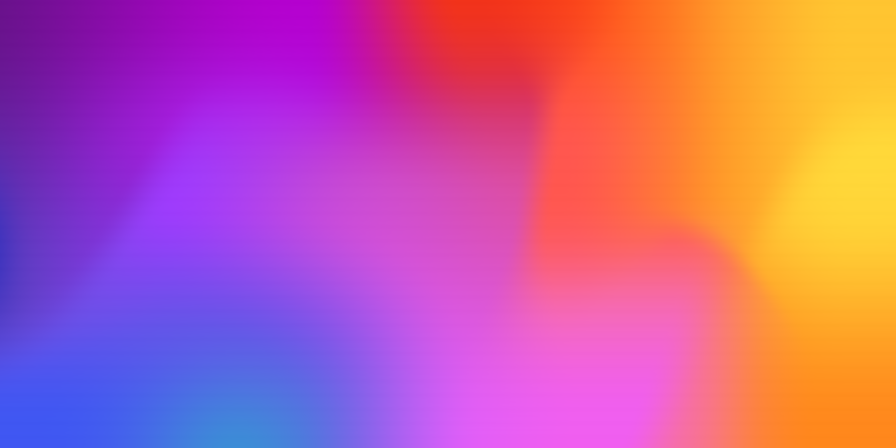
Give the GLSL for this background, as a Shadertoy shader.

```glsl
// Soft mesh gradient: violet and blue waves on the left, coral and gold light on the right.

// Falls smoothly from 1 at lo to 0 at hi.
float fall(float lo, float hi, float v) {
    return 1.0 - smoothstep(lo, hi, v);
}

// Elliptical Gaussian glow.
float glow(vec2 p, vec2 centre, vec2 radius) {
    vec2 q = (p - centre) / radius;
    return exp(-dot(q, q));
}

// Rounded box-like distance, 1 on the rim.
float superEllipse(vec2 p, vec2 centre, vec2 radius) {
    vec2 q = abs(p - centre) / radius;
    return pow(q.x * q.x * q.x + q.y * q.y * q.y, 1.0 / 3.0);
}

// Faint horizontal grain from layered sines.
float rowGrain(float y) {
    return 0.6 * sin(y * 201.0) + 0.4 * sin(y * 402.0 + 1.3);
}

// Dark purple to magenta, then crimson to red.
vec3 upperLeft(vec2 p) {
    vec3 purple = mix(vec3(0.37, 0.08, 0.51), vec3(0.71, 0.0, 0.81), smoothstep(-0.2, 0.7, p.x));
    vec3 dusk = mix(vec3(0.37, 0.25, 0.77), vec3(0.50, 0.23, 0.88), smoothstep(0.0, 0.28, p.x));
    purple = mix(purple, dusk, fall(0.3, 1.0, p.y) * fall(0.2, 0.9, p.x));
    purple = mix(purple, vec3(0.70, 0.15, 0.96), 0.75 * glow(p, vec2(0.56, 0.69), vec2(0.28, 0.17)));
    vec3 red = mix(vec3(0.83, 0.18, 0.37), vec3(0.95, 0.20, 0.10), smoothstep(0.68, 1.02, p.y));
    return mix(purple, red, smoothstep(0.68, 1.1 - 0.25 * (p.y - 0.7), p.x));
}

// Blue-violet to violet to orchid wave.
vec3 waveColour(vec2 p) {
    vec3 c = mix(vec3(0.43, 0.30, 0.88), vec3(0.62, 0.23, 0.99), smoothstep(0.1, 0.4, p.x));
    c = mix(c, vec3(0.80, 0.29, 0.79), smoothstep(0.36, 0.9, p.x));
    c = mix(c, vec3(0.87, 0.30, 0.58), smoothstep(0.8, 1.25, p.x));
    return mix(c, vec3(0.87, 0.37, 0.98), fall(0.0, 0.72, p.y) * smoothstep(0.3, 0.9, p.x));
}

// Coral through orange to gold, with a bright gold fold and a deeper foot.
vec3 warmColour(vec2 p) {
    vec3 coral = mix(vec3(1.0, 0.34, 0.31), vec3(1.0, 0.31, 0.11), smoothstep(0.65, 1.0, p.y));
    vec3 c = mix(coral, vec3(1.0, 0.56, 0.15), smoothstep(1.25, 1.66, p.x));
    c = mix(c, vec3(1.0, 0.77, 0.19), smoothstep(1.48, 1.9, p.x));
    float foldTop = 0.80 - 3.2 * (2.0 - p.x) * (2.0 - p.x);
    float fold = fall(foldTop - 0.14, foldTop + 0.08, p.y);
    c = mix(c, vec3(1.0, 0.86, 0.23), 0.85 * fold * glow(p, vec2(1.94, 0.65), vec2(0.36, 0.27)));
    return mix(c, vec3(1.0, 0.53, 0.11), smoothstep(1.4, 1.7, p.x) * fall(0.02, 0.52, p.y));
}

void mainImage(out vec4 fragColor, in vec2 fragCoord) {
    // Canvas spans 2 by 1.
    vec2 p = fragCoord / iResolution.xy * vec2(2.0, 1.0);

    // Upper left sky and the wave below it, crisper on its left flank
    vec3 colour = upperLeft(p);
    float crest = mix(0.14, 0.71, smoothstep(-0.02, 0.48, p.x));
    float blur = mix(0.09, 0.15, smoothstep(0.25, 0.6, p.x));
    colour = mix(colour, waveColour(p), fall(crest - blur, crest + blur, p.y));

    // Blue hill with a cyan base, and the blue left rim
    float hillHeight = mix(0.32, 0.50, smoothstep(0.0, 0.4, p.x));
    float hill = superEllipse(p, vec2(0.3, 0.0), vec2(0.70, hillHeight));
    vec3 blue = mix(vec3(0.25, 0.34, 0.95), vec3(0.38, 0.39, 0.90), smoothstep(0.1, 0.7, p.x));
    blue = mix(blue, vec3(0.41, 0.32, 0.91), smoothstep(0.05, 0.35, p.y));
    blue = mix(blue, vec3(0.20, 0.60, 0.82), 0.8 * glow(p, vec2(0.53, -0.03), vec2(0.20, 0.18)));
    colour = mix(colour, blue, fall(0.5, 1.12, hill));
    colour = mix(colour, vec3(0.18, 0.19, 0.74), 0.8 * glow(p, vec2(-0.03, 0.44), vec2(0.06, 0.16)));

    // Warm side with a dome of coral light, crisp only on its right shoulder
    vec3 warm = warmColour(p);
    float beyond = max(p.x - 1.48, 0.0);
    float domeTop = 0.52 - 2.6 * beyond * beyond;
    float domeBlur = mix(0.30, 0.07, smoothstep(1.25, 1.52, p.x));
    float dome = fall(domeTop - domeBlur, domeTop + 0.3 * domeBlur, p.y) * fall(1.48, 1.83, p.x);
    vec3 domeColour = mix(vec3(0.98, 0.47, 0.47), vec3(1.0, 0.38, 0.29), smoothstep(0.25, 0.5, p.y));
    warm = mix(warm, domeColour, dome);

    // Pink pool at the foot of the warm side, with a tighter inner rim
    float rim = 1.38 + 0.38 * min(p.y, 0.6);
    float pool = fall(0.05, 0.58, p.y) * mix(fall(rim, 1.72, p.x), fall(rim, rim + 0.14, p.x), 0.4);
    warm = mix(warm, vec3(0.94, 0.37, 0.94), pool);

    // Slanted seam, softer towards the top and the foot
    float seam = 1.12 + 0.13 * p.y;
    float softness = 0.045 + 0.14 * smoothstep(0.75, 1.0, p.y) + 0.13 * fall(0.05, 0.5, p.y);
    colour = mix(colour, warm, smoothstep(seam - softness, seam + softness, p.x));

    colour += 0.003 * rowGrain(p.y);
    fragColor = vec4(colour, 1.0);
}
```
